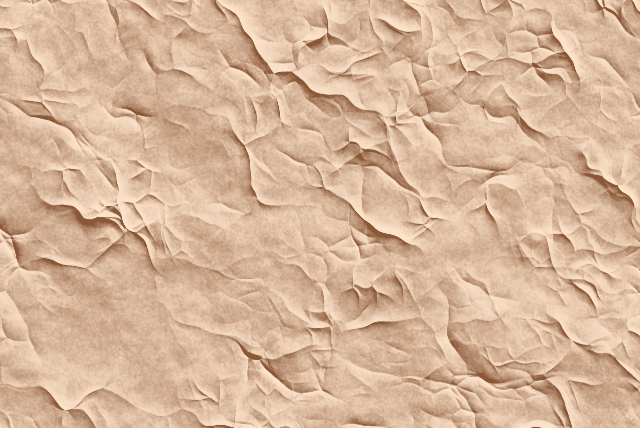
This texture is drawn by a Shadertoy shader. Its source:

```glsl
float hash(vec2 p) {
    vec3 q = fract(vec3(p.xyx) * 0.1031);
    q += dot(q, q.yzx + 33.33);
    return fract((q.x + q.y) * q.z);
}

float noise(vec2 p) {
    vec2 i = floor(p), f = fract(p);
    f = f * f * f * (f * (f * 6.0 - 15.0) + 10.0);
    return mix(mix(hash(i), hash(i + vec2(1, 0)), f.x),
               mix(hash(i + vec2(0, 1)), hash(i + vec2(1, 1)), f.x), f.y);
}

float fbm(vec2 p) {
    float sum = 0.0, gain = 0.5;
    for (int i = 0; i < 4; i++) {
        sum += gain * noise(p);
        p = mat2(1.6, 1.2, -1.2, 1.6) * p + 17.3;
        gain *= 0.5;
    }
    return sum;
}

// Sharp fold along the borders of scattered cells
float fold(vec2 p, float freq, float width) {
    p *= freq;
    vec2 cell = floor(p);
    float nearest = 9.0, second = 9.0;
    for (int y = -1; y <= 1; y++)
    for (int x = -1; x <= 1; x++) {
        vec2 c = cell + vec2(x, y);
        vec2 site = c + 0.5 + 0.88 * (vec2(hash(c), hash(c + 71.7)) - 0.5);
        float d = distance(p, site);
        second = min(second, max(nearest, d));
        nearest = min(nearest, d);
    }
    return width * exp(-(second - nearest) / (2.0 * freq * width));
}

// Paper relief: soft swells plus folds of shrinking size
float relief(vec2 p) {
    vec2 q = p + 0.14 * (vec2(fbm(p * 4.0 + 5.0), fbm(p * 4.0 + 40.0)) - 0.5);
    q += 0.026 * (vec2(noise(p * 19.0), noise(p * 19.0 + 60.0)) - 0.5);
    // Folds run mostly down to the right
    q = vec2(dot(q, vec2(0.77, -0.64)), 1.3 * dot(q, vec2(0.64, 0.77)));
    float h = 0.065 * fbm(p * 5.0 + 90.0);
    float freq = 3.6, width = 0.018;
    for (int i = 0; i < 4; i++) {
        float k = float(i);
        float swing = noise(p * (4.5 + 2.5 * k) + 31.0 * k + 8.0) - 0.45;
        float strength = 8.5 * swing * (abs(swing) + 0.08);
        float patches = noise(p * 3.4 + 13.0 * k + 50.0) + 0.15 * (p.x - 0.7);
        strength *= mix(1.0, smoothstep(0.2, 0.65, patches), min(k * 0.5, 1.0));
        h += strength * fold(q + 9.7 * k, freq, width);
        q = mat2(0.96, 0.28, -0.28, 0.96) * q;
        freq *= 1.6;
        width *= 0.78;
    }
    return h;
}

void mainImage(out vec4 fragColor, in vec2 fragCoord) {
    vec2 p = fragCoord / iResolution.y;

    // Light from above, with worn ridge lines
    float reach = 0.0024;
    vec2 toLight = reach * vec2(0.42, 0.91);
    float here = relief(p), ahead = relief(p + toLight), behind = relief(p - toLight);
    float slope = (behind - ahead) / (2.0 * reach);
    float ridge = (2.0 * here - ahead - behind) / reach;
    float tone = 0.735 + 0.66 * slope + 0.17 * ridge;

    // Broad staining and fine fibre grain
    tone += 0.14 * (fbm(p * 2.2 + 120.0) - 0.47);
    vec2 fibre = mat2(0.8, 0.6, -0.6, 0.8) * p;
    tone += 0.18 * (noise(fibre * vec2(150.0, 190.0)) - 0.5);
    tone += 0.18 * (noise(p * 270.0 + 30.0) - 0.5);

    // Soft highlight shoulder
    float over = max(tone - 0.8, 0.0);
    tone = min(tone, 0.8) + 0.36 * (1.0 - exp(-over / 0.36));

    vec3 shadow = vec3(0.62, 0.44, 0.32), highlight = vec3(0.94, 0.83, 0.73);
    fragColor = vec4(mix(shadow, highlight, max(tone, -0.25)), 1.0);
}
```
